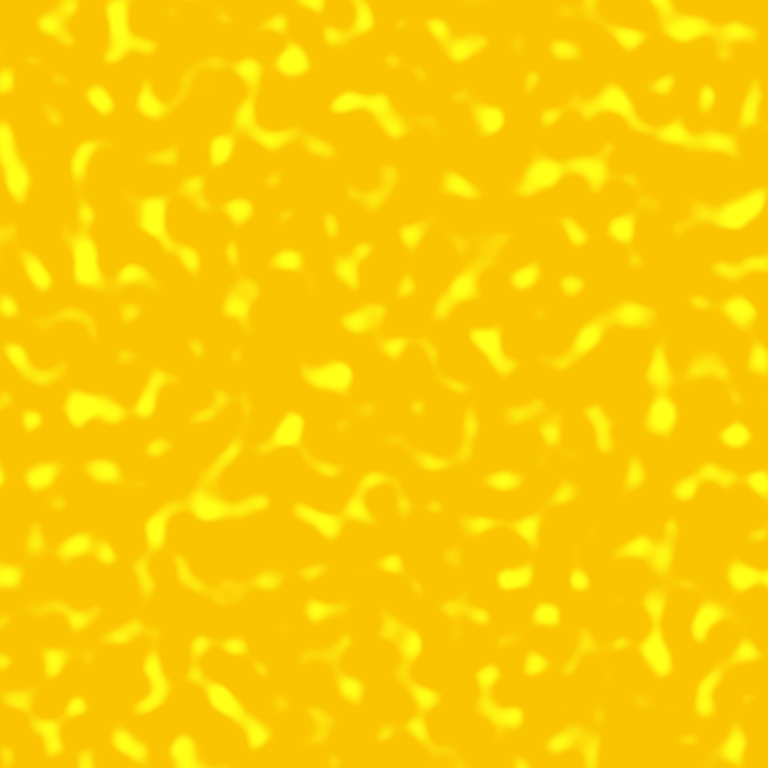
Reproduce this texture procedurally as a three.js fragment shader.

```glsl
varying vec2 vUv;

const vec3 AMBER = vec3(0.983, 0.768, 0.005);
const vec3 LEMON = vec3(1.0, 1.0, 0.09);
const float CELLS = 22.5;        // noise cells across the canvas
const float LAYER_SPREAD = 0.305; // standard deviation of two summed layers

// Random unit vector for a lattice point
vec2 gradientAt(vec2 cell) {
  vec3 p = fract(vec3(cell.xyx) * vec3(0.1031, 0.1030, 0.0973));
  p += dot(p, p.yzx + 33.33);
  float angle = 6.28318 * fract((p.x + p.y) * p.z);
  return vec2(cos(angle), sin(angle));
}

// Gradient noise with quintic blending
float gradientNoise(vec2 p) {
  vec2 i = floor(p);
  vec2 f = fract(p);
  vec2 w = f * f * f * (f * (f * 6.0 - 15.0) + 10.0);
  vec2 e = vec2(1.0, 0.0);
  float a = dot(gradientAt(i), f);
  float b = dot(gradientAt(i + e), f - e);
  float c = dot(gradientAt(i + e.yx), f - e.yx);
  float d = dot(gradientAt(i + e.xx), f - e.xx);
  return mix(mix(a, b, w.x), mix(c, d, w.x), w.y);
}

vec2 rotate(vec2 p, float angle) {
  float c = cos(angle);
  float s = sin(angle);
  return vec2(c * p.x - s * p.y, s * p.x + c * p.y);
}

// Two turned layers hide the lattice; result has unit deviation
float blobField(vec2 uv, float cells, float spread) {
  vec2 p = uv * cells;
  float straight = gradientNoise(p + 40.0);
  float turned = gradientNoise(rotate(p, 0.7) + vec2(91.3, 67.7));
  return (straight + turned) / spread;
}

// Slightly denser towards the left and right sides
float sideLift(float x, float strength) {
  return strength * (abs(x - 0.5) * 4.0 - 1.0);
}

void main() {
  float field = blobField(vUv, CELLS, LAYER_SPREAD) + sideLift(vUv.x, 0.13);

  // Soft-edged specks and worms over the flat ground
  float glow = smoothstep(0.32, 2.22, field);
  gl_FragColor = vec4(mix(AMBER, LEMON, glow), 1.0);
}
```
